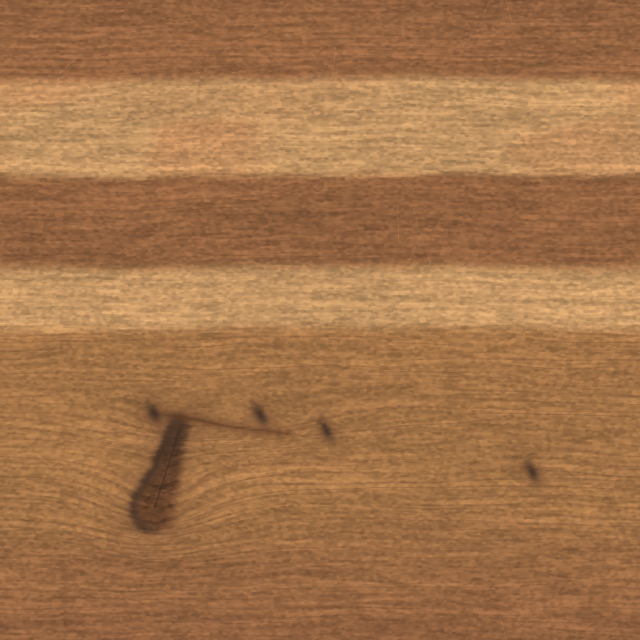
This texture is drawn by a three.js fragment shader. Its source:

```glsl
varying vec2 vUv;

const float TAU = 6.2831853;

const vec3 HEARTWOOD = vec3(0.636, 0.450, 0.277);
const vec3 DARK_HEART = vec3(0.580, 0.390, 0.254);
const vec3 SAPWOOD = vec3(0.768, 0.588, 0.394);
const vec3 PINK_SAPWOOD = vec3(0.752, 0.545, 0.362);
const vec3 RING_BROWN = vec3(0.45, 0.30, 0.20);
const vec3 KNOT_BROWN = vec3(0.37, 0.235, 0.15);
const vec3 KNOT_CORE = vec3(0.23, 0.17, 0.14);
const vec3 SCRATCH_TAN = vec3(0.82, 0.64, 0.43);

// Whole repeats across and up, so every layer wraps
const vec2 BLOTCH_REPS = vec2(5.0, 11.0);
const vec2 STREAK_REPS = vec2(3.0, 34.0);
const vec2 RING_REPS = vec2(7.0, 128.0);
const vec2 FIBRE_REPS = vec2(32.0, 230.0);
const vec2 PORE_REPS = vec2(150.0, 256.0);
const float RING_LINES = 72.0;

const float STREAK_GAIN = 0.075;
const float BLOTCH_GAIN = 0.05;
const float RING_GAIN = 0.13;
const float FIBRE_GAIN = 0.16;
const float PORE_GAIN = 0.19;

const vec2 KNOT_TOP = vec2(0.282, 0.332);
const vec2 KNOT_FOOT = vec2(0.242, 0.208);
const vec2 EYE_CENTRE = vec2(0.36, 0.338);
const int SMALL_KNOTS = 4;
const int SCRATCHES = 16;

vec3 hash3(vec2 p) {
  vec3 q = fract(p.xyx * vec3(0.1031, 0.1030, 0.0973));
  q += dot(q, q.yxz + 33.33);
  return fract((q.xxy + q.yzz) * q.zyx);
}

// Smooth cellular noise, roughly -0.5 to 0.5
float cellNoise(vec2 uv, vec2 reps, float seed) {
  vec2 p = uv * reps;
  vec2 base = floor(p);
  vec2 sum = vec2(0.0);
  for (int j = -1; j <= 1; j++) {
    for (int i = -1; i <= 1; i++) {
      vec2 offset = vec2(float(i), float(j));
      vec3 cell = hash3(mod(base + offset, reps) + seed);
      vec2 d = offset + cell.xy - fract(p);
      sum += vec2(cell.z, 1.0) * exp(-6.0 * dot(d, d));
    }
  }
  return sum.x / sum.y - 0.5;
}

vec2 wrapDelta(vec2 d) { return fract(d + 0.5) - 0.5; }

float bump(vec2 d, vec2 size) { d /= size; return exp(-dot(d, d)); }

float band(float y, float low, float high, float soft) {
  return smoothstep(low - soft, low + soft, y) * (1.0 - smoothstep(high - soft, high + soft, y));
}

// Distance to a segment in x, position along it in y
vec2 segment(vec2 p, vec2 a, vec2 b) {
  vec2 ab = b - a;
  float t = clamp(dot(p - a, ab) / dot(ab, ab), 0.0, 1.0);
  return vec2(length(p - a - ab * t), t);
}

void main() {
  vec2 uv = vUv;
  float blotch = cellNoise(uv, BLOTCH_REPS, 11.0);

  // Grain flow: gentle waves, a long eye figure and a sag at the knot
  float wave = 0.0025 * sin(TAU * uv.x + 1.0) + 0.0012 * sin(TAU * (3.0 * uv.x + uv.y))
             + 0.0006 * sin(TAU * (7.0 * uv.x - 2.0 * uv.y));
  vec2 grain = uv + vec2(0.0, wave);
  grain.y += 0.040 * bump(wrapDelta(uv - EYE_CENTRE), vec2(0.2, 0.038));
  grain.y += 0.05 * bump(wrapDelta(uv - KNOT_FOOT), vec2(0.10, 0.085));
  float streak = cellNoise(grain, STREAK_REPS, 37.0);
  float ring = cellNoise(grain, RING_REPS, 71.0);
  float fibre = cellNoise(grain, FIBRE_REPS, 113.0);
  float pore = cellNoise(uv, PORE_REPS, 157.0);

  // Boards of heartwood and sapwood
  float y = uv.y + wave + 0.005 * streak + 0.004 * fibre;
  float sap = band(y, 0.726, 0.878, 0.010) + band(y, 0.488, 0.580, 0.012);
  float dark = band(y, 0.575, 0.735, 0.025) + smoothstep(0.84, 0.87, y)
             + 1.0 - smoothstep(0.02, 0.24, y + 0.05 * streak);
  dark = clamp(dark, 0.0, 1.0);
  vec3 heart = mix(HEARTWOOD, DARK_HEART, dark);
  float pink = smoothstep(-0.15, 0.2, blotch) * smoothstep(0.6, 0.8, y);
  vec3 color = mix(heart, mix(SAPWOOD, PINK_SAPWOOD, pink), sap);

  // Thin growth lines, fibres and pores
  float lineWave = 0.5 + 0.5 * sin(TAU * (RING_LINES * grain.y + 1.6 * streak + 0.5 * ring));
  float ringLine = pow(lineWave, 4.0) * smoothstep(-0.3, 0.3, ring + 0.6 * streak + 0.3 * fibre);
  color = mix(color, RING_BROWN, ringLine * mix(0.36, 0.13, sap));
  color *= 1.0 + STREAK_GAIN * streak + BLOTCH_GAIN * blotch + RING_GAIN * ring
         + FIBRE_GAIN * fibre + PORE_GAIN * pore;

  // Large tapered knot with dark rim and crack
  vec2 axis = segment(uv, KNOT_TOP, KNOT_FOOT);
  float rough = 0.016 * blotch + 0.004 * fibre + 0.005 * streak;
  float rim = axis.x - mix(0.011, 0.036, axis.y) + rough;
  float body = 1.0 - smoothstep(-0.012, 0.010, rim);
  float leftSide = smoothstep(0.02, -0.02, uv.x - mix(KNOT_TOP.x, KNOT_FOOT.x, axis.y));
  color = mix(color, RING_BROWN, 0.4 * exp(-max(rim, 0.0) / 0.022));
  color = mix(color, KNOT_BROWN * (1.0 + 0.4 * fibre + 0.3 * pore), 0.8 * body);
  float shade = exp(-pow(rim / 0.008, 2.0)) * leftSide * 0.8 + body * (1.0 - axis.y) * 0.7;
  shade += 0.6 * body * (1.0 - smoothstep(0.001, 0.003, abs(axis.x + 0.006 * blotch)));
  color = mix(color, KNOT_CORE, clamp(shade, 0.0, 1.0) * 0.75);

  // Dark vein, then small knots strung along it
  vec2 vein = segment(uv + vec2(0.0, 0.012 * blotch), vec2(0.235, 0.350), vec2(0.45, 0.325));
  color = mix(color, KNOT_BROWN, 0.85 * exp(-vein.x / 0.006) * (0.85 + 0.5 * fibre));
  for (int k = 0; k < SMALL_KNOTS; k++) {
    float i = float(k);
    vec2 centre = vec2(0.24 + 0.197 * i - 0.0155 * i * i * i * (3.0 - i), 0.355 - 0.0034 * i * i * i);
    vec2 d = wrapDelta(uv - centre);
    d += vec2(0.4 * d.y + 0.004 * fibre, 0.004 * pore);
    color = mix(color, RING_BROWN, 0.5 * bump(d, vec2(0.020, 0.028)));
    color = mix(color, KNOT_CORE, 0.8 * bump(d, vec2(0.0075, 0.014)));
  }

  // Faint steep scratches
  for (int k = 0; k < SCRATCHES; k++) {
    vec3 r = hash3(vec2(float(k) * 7.0 + 3.0, 19.0));
    vec2 reach = vec2(0.03 * (r.z - 0.3), 0.012 + 0.025 * r.x);
    vec2 line = segment(wrapDelta(uv - vec2(r.x, 0.45 + 0.55 * r.y)), -reach, reach);
    float mark = 1.0 - smoothstep(0.0003, 0.0016, line.x);
    color = mix(color, SCRATCH_TAN, 0.2 * mark * (0.6 + pore));
  }

  gl_FragColor = vec4(color, 1.0);
}
```
